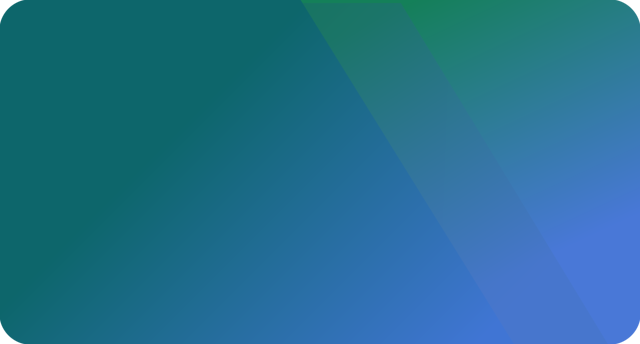
This background is drawn by a Shadertoy shader. Its source:

```glsl
// Rounded card with a teal-to-blue gradient, a green diagonal panel and a muted stripe.

float roundedBox(vec2 p, vec2 halfSize, float radius) {
    vec2 d = abs(p) - halfSize + radius;
    return length(max(d, 0.0)) + min(max(d.x, d.y), 0.0) - radius;
}

// Coverage right of a slanted line that starts at topX and leans by slope
float rightOf(vec2 p, float topX, float slope, float blur) {
    float d = (p.x - topX - slope * p.y) / length(vec2(1.0, slope));
    return smoothstep(-blur, blur, d);
}

void mainImage(out vec4 fragColor, in vec2 fragCoord) {
    // Canvas height is one unit, with y running down from the top edge
    float aspect = iResolution.x / iResolution.y;
    float blur = 0.75 / iResolution.y;
    vec2 p = fragCoord / iResolution.y;
    p.y = 1.0 - p.y;

    // Main diagonal gradient
    float baseRamp = clamp((p.x + p.y - 0.898) / 1.48, 0.0, 1.0);
    vec3 base = mix(vec3(0.05, 0.40, 0.42), vec3(0.25, 0.46, 0.83), baseRamp);

    // Steeper green gradient of the right panel
    float panelRamp = clamp((0.42 * p.x + 0.9 * p.y - 0.51) / 0.83, 0.0, 1.0);
    vec3 panel = mix(vec3(0.08, 0.50, 0.35), vec3(0.285, 0.47, 0.845), panelRamp);

    // Translucent stripe along the left side of the panel
    vec3 stripe = mix(base, panel, 0.55);
    stripe = mix(stripe, vec3(0.40, 0.45, 0.40), 0.08);
    float stripeMask = 1.0 - rightOf(p, 1.16, 0.607, blur);
    stripeMask *= smoothstep(-blur, blur, p.y - 0.009);

    vec3 color = mix(panel, stripe, stripeMask);
    color = mix(base, color, rightOf(p, 0.874, 0.62, blur));

    // White outside the rounded corners
    vec2 halfSize = 0.5 * vec2(aspect, 1.0);
    float outside = smoothstep(-blur, blur, roundedBox(p - halfSize, halfSize + blur, 0.092));
    fragColor = vec4(mix(color, vec3(1.0), outside), 1.0);
}
```
